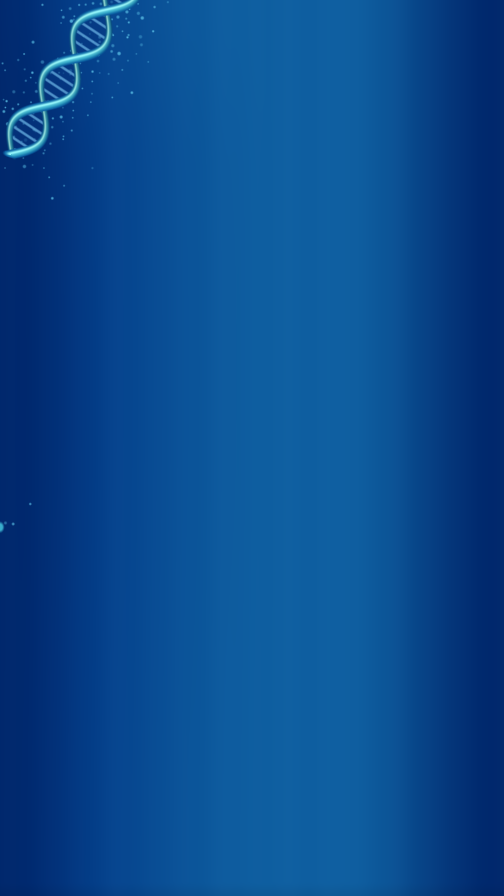
Give the GLSL for this background, as a WebGL 1 fragment shader.

```glsl
precision highp float;
uniform vec2 u_resolution;

#define HELIX_BASE vec2(0.024, 0.306)
#define HELIX_DIR vec2(0.55, 0.835)
#define HALF_TURN 0.1136
#define AMPLITUDE 0.035
#define STRAND_RADIUS 0.0095
#define RUNGS 6.0
#define DOT_CELL 0.019
#define CLUSTER vec2(0.0, 1.046)
#define NAVY vec3(0.0, 0.155, 0.425)
#define ROYAL vec3(0.012, 0.235, 0.535)
#define AZURE vec3(0.058, 0.372, 0.63)
#define CYAN vec3(0.22, 0.68, 0.80)

const float PI = 3.14159265;

vec2 hash2(vec2 p) {
  return fract(sin(vec2(dot(p, vec2(127.1, 311.7)), dot(p, vec2(269.5, 183.3)))) * 4375.85);
}

// Helix coordinates: x across the axis, y along it
vec2 toHelix(vec2 p) {
  vec2 d = vec2(p.x - HELIX_BASE.x, HELIX_BASE.y - p.y);
  return vec2(d.x * HELIX_DIR.y - d.y * HELIX_DIR.x, dot(d, HELIX_DIR));
}

// Vertical bands of blue, dark at both sides
vec3 backdrop(vec2 p, float height) {
  float x = p.x + 0.035 * smoothstep(0.35, 0.0, p.y) + 0.006 * sin(p.y * 3.0 + 2.5);
  vec3 col = mix(NAVY, ROYAL, smoothstep(0.0, 0.25, x));
  col = mix(col, AZURE, smoothstep(0.08, 0.55, x));
  col = mix(col, NAVY, smoothstep(0.68, 1.0, p.x));
  col += 0.002 * (sin(p.x * 90.0) + sin(p.x * 57.0 + 1.0));
  return col * (1.0 - 0.06 * smoothstep(height - 0.03, height, p.y));
}

// Lit tube along a sine; side is +1 or -1
vec4 strand(vec2 h, float side, float aa) {
  float phase = PI * h.y / HALF_TURN;
  float slope = AMPLITUDE * PI / HALF_TURN * cos(phase);
  float d = (h.x - side * AMPLITUDE * sin(phase)) / sqrt(1.0 + slope * slope);
  d = length(vec2(d, min(h.y, 0.0))) * (d < 0.0 ? -1.0 : 1.0);
  float facing = side * cos(phase);
  float radius = STRAND_RADIUS * (0.82 + 0.18 * facing);
  float across = d / radius;
  vec3 col = mix(CYAN, vec3(0.04, 0.38, 0.64), smoothstep(0.2, 1.0, abs(across)));
  col *= 0.88 + 0.12 * facing;
  col += vec3(0.35, 0.28, 0.18) * exp(-9.0 * (across + 0.25) * (across + 0.25));
  return vec4(col, smoothstep(aa, -aa, abs(d) - radius));
}

// Thin bars across each lobe
float rungs(vec2 h, float aa) {
  float spacing = HALF_TURN / RUNGS;
  float d = abs(mod(h.y, spacing) - 0.5 * spacing) - 0.0025;
  return smoothstep(aa, -aa, d);
}

// Chance of a dot near the helix or the side cluster
float dotDensity(vec2 p) {
  vec2 h = toHelix(p);
  float around = exp(-pow((h.x - 0.01) / 0.085, 2.0)) * smoothstep(-0.07, 0.03, h.y);
  vec2 c = (p - CLUSTER) / vec2(0.065, 0.05);
  return 0.75 * around + 0.5 * exp(-dot(c, c));
}

// Jittered dots, one per cell
float dots(vec2 p, float cell, float seed, float aa) {
  vec2 id = floor(p / cell);
  vec2 spot = (id + 0.2 + 0.6 * hash2(id + seed)) * cell;
  vec2 traits = hash2(id + seed + 41.0);
  float shown = step(traits.x, dotDensity((id + 0.5) * cell) - 0.03);
  float radius = mix(0.0012, 0.0034, traits.y * traits.y);
  float d = length(p - spot) - radius;
  return shown * smoothstep(aa, -aa, d) * mix(0.35, 0.9, fract(traits.x * 17.0 + traits.y));
}

void main() {
  // Width is one unit; y runs down from the top
  vec2 p = vec2(gl_FragCoord.x, u_resolution.y - gl_FragCoord.y) / u_resolution.x;
  float aa = 1.0 / u_resolution.x;
  vec3 col = backdrop(p, u_resolution.y / u_resolution.x);

  // Scattered dots
  for (int i = 0; i < 2; i++) {
    float layer = float(i);
    float cover = dots(p + layer * 0.0, DOT_CELL * (1.0 + 0.4 * layer), 7.0 + 23.0 * layer, aa);
    col = mix(col, vec3(0.35, 0.75, 0.90), cover);
  }

  // Lobes with rungs
  vec2 h = toHelix(p);
  float phase = PI * h.y / HALF_TURN;
  float lobe = smoothstep(aa, -aa, abs(h.x) - AMPLITUDE * abs(sin(phase))) * step(0.0, h.y);
  col = mix(col, vec3(0.02, 0.21, 0.50), 0.6 * lobe);
  col = mix(col, vec3(0.38, 0.66, 0.86), 0.8 * lobe * rungs(h, aa));

  // Rear strand, then front strand
  float front = cos(phase) < 0.0 ? -1.0 : 1.0;
  vec4 rear = strand(h, -front, aa);
  vec4 near = strand(h, front, aa);
  col = mix(col, rear.rgb, rear.a);
  col = mix(col, near.rgb, near.a);

  // Bead cut by the left edge
  float bead = length((p - CLUSTER) * vec2(1.3, 1.0)) - 0.009;
  col = mix(col, CYAN, smoothstep(2.0 * aa, -2.0 * aa, bead));

  gl_FragColor = vec4(col, 1.0);
}
```
